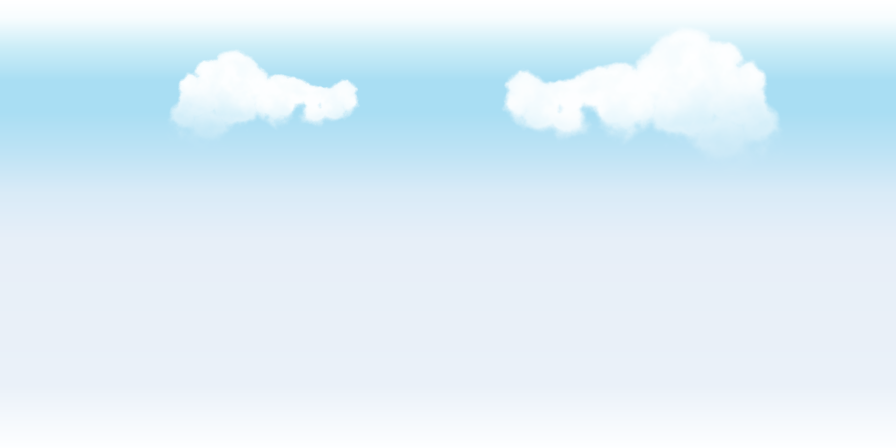
A WebGL 2 fragment shader for this texture:

```glsl
#version 300 es
precision highp float;

uniform vec2 u_resolution;
out vec4 outColor;

// Sky stops from the ground up: colour, then height
const int STOP_COUNT = 11;
const vec4 SKY_STOPS[STOP_COUNT] = vec4[STOP_COUNT](
    vec4(0.992, 0.996, 1.0, 0.0),
    vec4(0.965, 0.978, 0.992, 0.05),
    vec4(0.918, 0.945, 0.975, 0.14),
    vec4(0.906, 0.937, 0.973, 0.46),
    vec4(0.85, 0.92, 0.97, 0.57),
    vec4(0.745, 0.89, 0.96, 0.66),
    vec4(0.663, 0.87, 0.953, 0.75),
    vec4(0.663, 0.87, 0.953, 0.82),
    vec4(0.80, 0.93, 0.97, 0.895),
    vec4(0.97, 0.99, 0.995, 0.96),
    vec4(1.0, 1.0, 1.0, 1.0));

// Cloud lobes in a frame one cloud wide: centre, then radius
const int LOBE_COUNT = 15;
const vec3 LOBES[LOBE_COUNT] = vec3[LOBE_COUNT](
    vec3(0.075, 0.31, 0.058), vec3(0.055, 0.255, 0.05),
    vec3(0.145, 0.24, 0.08), vec3(0.23, 0.19, 0.07),
    vec3(0.24, 0.27, 0.065), vec3(0.33, 0.30, 0.085),
    vec3(0.43, 0.27, 0.12), vec3(0.53, 0.34, 0.085),
    vec3(0.64, 0.395, 0.125), vec3(0.74, 0.36, 0.11),
    vec3(0.865, 0.33, 0.065), vec3(0.815, 0.255, 0.115),
    vec3(0.65, 0.24, 0.13), vec3(0.90, 0.175, 0.08),
    vec3(0.77, 0.13, 0.105));

const vec2 LEFT_ORIGIN = vec2(0.802, 0.664);
const vec2 LEFT_SCALE = vec2(-0.435, 0.43); // negative width mirrors the cloud
const vec2 RIGHT_ORIGIN = vec2(1.122, 0.609);
const vec2 RIGHT_SCALE = vec2(0.635, 0.635);
const vec3 CLOUD_LIGHT = vec3(1.0);
const vec3 CLOUD_SHADE = vec3(0.87, 0.955, 0.985);
const float LOBE_BLEND = 0.012;
const float PUFF_FREQUENCY = 16.0;

float hash(vec2 cell) {
    vec3 h = fract(vec3(cell.xyx) * 0.1031);
    h += dot(h, h.yzx + 33.33);
    return fract((h.x + h.y) * h.z);
}

float noise(vec2 p) {
    vec2 cell = floor(p), f = fract(p);
    f = f * f * (3.0 - 2.0 * f);
    return mix(mix(hash(cell), hash(cell + vec2(1, 0)), f.x),
               mix(hash(cell + vec2(0, 1)), hash(cell + vec2(1, 1)), f.x), f.y);
}

float fbm(vec2 p) {
    float sum = 0.0, amplitude = 0.5;
    for (int i = 0; i < 5; i++) {
        sum += amplitude * noise(p);
        p = mat2(1.6, 1.2, -1.2, 1.6) * p + 7.3;
        amplitude *= 0.5;
    }
    return sum;
}

vec3 skyColor(float height) {
    vec3 color = SKY_STOPS[0].rgb;
    for (int i = 1; i < STOP_COUNT; i++) {
        float low = SKY_STOPS[i - 1].w, high = SKY_STOPS[i].w;
        color = mix(color, SKY_STOPS[i].rgb, clamp((height - low) / (high - low), 0.0, 1.0));
    }
    return color;
}

// Smooth union of all lobes
float lobeDistance(vec2 q) {
    float d = 1.0;
    for (int i = 0; i < LOBE_COUNT; i++) {
        float lobe = length(q - LOBES[i].xy) - LOBES[i].z;
        float h = max(LOBE_BLEND - abs(d - lobe), 0.0);
        d = min(d, lobe) - h * h / (4.0 * LOBE_BLEND);
    }
    return d;
}

vec3 addCloud(vec3 sky, vec2 p, vec2 origin, vec2 scale) {
    vec2 q = (p - origin) / scale;
    if (q.x < -0.15 || q.x > 1.15 || q.y < -0.15 || q.y > 0.7) return sky;

    // Crisp crown, ragged and translucent underside
    float puff = fbm(q * PUFF_FREQUENCY) - 0.5;
    float base = 1.0 - smoothstep(0.06, 0.32, q.y);
    float d = lobeDistance(q) + puff * mix(0.055, 0.13, base);
    float softness = mix(0.012, 0.045, base);
    float cover = 1.0 - smoothstep(-softness, softness * 0.7, d);
    float fadeTop = mix(0.25, 0.38, smoothstep(0.45, 0.8, q.x));
    float opacity = cover * smoothstep(-0.05, fadeTop, q.y + puff * 0.06);

    // Pale blue folds below the lit crown
    float fold = smoothstep(-0.12, 0.22, fbm(q * 9.0 + 4.0) - 0.5);
    float shade = fold * mix(0.25, 0.6, base) + 0.25 * smoothstep(-0.03, 0.0, d);
    return mix(sky, mix(CLOUD_LIGHT, CLOUD_SHADE, clamp(shade, 0.0, 1.0)), opacity * 0.98);
}

void main() {
    vec2 p = gl_FragCoord.xy / u_resolution * vec2(2.0, 1.0);
    vec3 color = skyColor(p.y);
    color = addCloud(color, p, LEFT_ORIGIN, LEFT_SCALE);
    color = addCloud(color, p, RIGHT_ORIGIN, RIGHT_SCALE);
    outColor = vec4(color, 1.0);
}
```
